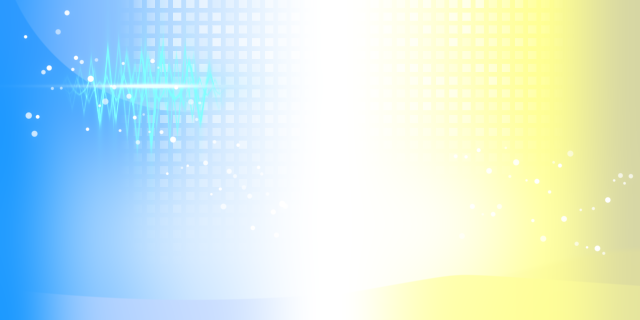
A WebGL 2 fragment shader for this background:

```glsl
#version 300 es
precision highp float;
// Blue to yellow backdrop with faded tiles, a glowing pulse wave and scattered sparks.
uniform vec2 u_resolution;
out vec4 outColor;

float hash(vec2 p) {
  return fract(sin(dot(p, vec2(127.1, 311.7))) * 43758.5);
}

// Soft elliptical spot: 1 at the center, falling to 0.
float glow(vec2 p, vec2 center, vec2 radius) {
  vec2 q = (p - center) / radius;
  return exp(-dot(q, q));
}

// 1 below an edge, 0 above it.
float below(float edge, float v, float soft) {
  return 1.0 - smoothstep(edge - soft, edge + soft, v);
}

vec3 horizontalGradient(float x) {
  vec3 c = mix(vec3(0.11, 0.60, 1.0), vec3(0.50, 0.76, 1.0), smoothstep(0.0, 0.32, x));
  c = mix(c, vec3(0.76, 0.88, 1.0), smoothstep(0.24, 0.64, x));
  c = mix(c, vec3(1.0), smoothstep(0.52, 1.03, x));
  c = mix(c, vec3(1.0, 1.0, 0.85), smoothstep(1.06, 1.42, x));
  c = mix(c, vec3(1.0, 1.0, 0.57), smoothstep(1.28, 1.74, x));
  return mix(c, vec3(0.84, 0.84, 0.64), smoothstep(1.68, 2.0, x));
}

// Coverage of the square tiles, each with its own strength.
float tiles(vec2 p, float px) {
  vec2 g = (p - vec2(0.677, 0.988)) / vec2(0.0411, 0.0400) + 0.5;
  vec2 q = abs(fract(g) - 0.5) * 0.0405;
  float square = below(0.0128, max(q.x, q.y), px * 0.5);
  float left = smoothstep(0.36, 0.54, p.x) * below(0.98, p.x, 0.07) * smoothstep(0.1, 0.85, p.y);
  float right = smoothstep(1.04, 1.16, p.x) * below(1.62, p.x, 0.2) * smoothstep(0.38, 0.75, p.y);
  return square * (left + right) * (0.4 + 0.6 * hash(floor(g)));
}

// Four overlapping zigzags inside one envelope.
float pulse(vec2 p, float px) {
  float light = 0.0;
  for (int i = 0; i < 4; i++) {
    float k = float(i);
    float amp = 0.18 * glow(p, vec2(0.46, p.y), vec2(0.23, 1.0)) * (0.6 + 0.4 * sin(43.0 * p.x + 2.1 * k));
    float phase = (100.0 + 13.0 * k) * p.x + 1.5 * sin(17.0 * p.x + 2.0 * k);
    float zigzag = asin(0.985 * sin(phase)) * 0.65;
    float slope = amp * 75.0;
    float d = abs(p.y - 0.72 - amp * zigzag) / sqrt(1.0 + slope * slope);
    float line = below(0.0014, d, px) + 0.2 * exp(-d * 130.0);
    light += line * (0.95 - 0.2 * k);
  }
  return light * smoothstep(0.18, 0.34, p.x) * below(0.67, p.x, 0.05);
}

// Round sparks spread along one falling band on each side.
float sparks(vec2 p, float px) {
  float light = 0.0;
  for (int i = 0; i < 88; i++) {
    float k = float(i);
    float t = fract(k * 0.618);
    float spread = hash(vec2(k, 4.7)) + hash(vec2(k, 8.1)) - 1.0;
    vec2 c = i < 56 ? vec2(0.08 + 0.82 * t, 0.80 - 0.47 * pow(t, 1.4) + 0.25 * spread)
                    : vec2(1.41 + 0.58 * t, 0.44 - 0.08 * t + 0.19 * spread);
    float r = mix(0.0035, 0.0100, pow(hash(vec2(k, 2.9)), 1.4));
    float d = length(p - c);
    light += (below(r, d, px * 0.8) + 0.12 * exp(-d / r)) * mix(0.5, 1.0, hash(vec2(k, 6.2)));
  }
  return min(light, 1.0);
}

void main() {
  vec2 p = gl_FragCoord.xy / u_resolution * vec2(2.0, 1.0);
  float px = 1.0 / u_resolution.y;
  vec3 white = vec3(1.0);
  vec3 col = horizontalGradient(p.x);

  // Large disc at the upper left, with deep blue outside its rim.
  float rim = length(p - vec2(0.6, 1.26)) - 0.61;
  float shade = smoothstep(-px, px, rim) * exp(-rim * rim * 26.0) * (1.0 - smoothstep(0.2, 0.72, p.x));
  col = mix(col, vec3(0.20, 0.60, 1.0), 0.65 * shade);
  col = mix(col, vec3(0.52, 0.70, 1.0), 0.4 * below(0.0, rim, px) * glow(p, vec2(0.2, 0.9), vec2(0.25, 0.35)));

  // Broad pale light low on both sides.
  col = mix(col, white, 0.3 * glow(p, vec2(0.62, 0.27), vec2(0.4, 0.2)));
  col = mix(col, white, 0.75 * glow(p, vec2(1.27, 0.3), vec2(0.37, 0.24)));

  // Hills along the lower edge.
  float bowl = 0.063 + 0.1 * (p.x - 0.6) * (p.x - 0.6);
  float bowlFade = smoothstep(0.05, 0.4, p.x) * (1.0 - smoothstep(0.6, 0.98, p.x));
  col = mix(col, vec3(0.77, 0.84, 1.0), 0.6 * below(bowl, p.y, px) * bowlFade);
  float farHill = 0.12 + 0.1 * smoothstep(1.4, 2.0, p.x);
  col = mix(col, vec3(0.96, 0.94, 0.55), 0.2 * below(farHill, p.y, 0.012) * smoothstep(1.4, 1.8, p.x));
  float side = p.x - 1.43;
  float nearHill = 0.147 + 0.055 * side - 0.125 * sqrt(side * side + 0.003);
  float hillFade = smoothstep(1.05, 1.45, p.x) * (1.0 - 0.6 * smoothstep(1.6, 2.0, p.x));
  col = mix(col, vec3(1.0, 1.0, 0.60), 0.7 * below(nearHill, p.y, 0.003) * hillFade);

  col = mix(col, white, 0.66 * tiles(p, px));

  // Pulse wave and its horizontal flare.
  col = mix(col, vec3(0.30, 0.85, 1.0), 0.35 * glow(p, vec2(0.47, 0.73), vec2(0.23, 0.06)));
  col = mix(col, vec3(0.50, 1.0, 1.0), min(pulse(p, px), 0.95));
  float flare = glow(p, vec2(0.49, 0.731), vec2(0.15, 0.008)) + 0.35 * glow(p, vec2(0.42, 0.731), vec2(0.24, 0.005));
  col = mix(col, vec3(0.92, 1.0, 1.0), min(flare, 1.0));

  col = mix(col, white, sparks(p, px));
  outColor = vec4(col, 1.0);
}
```
